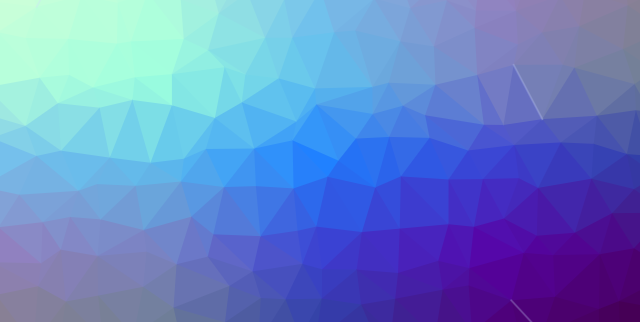
This background is drawn by a WebGL 1 fragment shader. Its source:

```glsl
precision highp float;

uniform vec2 u_resolution;

#define CELL 0.115
#define PHASE vec2(0.84, 0.64)
#define JITTER 0.72
#define GLINT_CHANCE 0.04
#define GLINT_STRENGTH 0.3
#define PALE_MINT vec3(0.80, 1.00, 0.85)
#define MINT vec3(0.61, 1.00, 0.87)
#define AZURE vec3(0.12, 0.50, 1.00)
#define VIOLET vec3(0.34, 0.01, 0.65)
#define PLUM vec3(0.27, 0.00, 0.32)

vec2 hash2(vec2 p) {
    vec3 q = fract(vec3(p.xyx) * vec3(0.1031, 0.1030, 0.0973));
    q += dot(q, q.yzx + 33.33);
    return fract((q.xx + q.yz) * q.zy);
}

float cross2(vec2 a, vec2 b) {
    return a.x * b.y - a.y * b.x;
}

// Colour ramp from mint through blue to plum
vec3 ramp(float t) {
    vec3 c = mix(PALE_MINT, MINT, clamp(t / 0.25, 0.0, 1.0));
    c = mix(c, AZURE, clamp((t - 0.25) / 0.25, 0.0, 1.0));
    c = mix(c, VIOLET, clamp((t - 0.5) / 0.28, 0.0, 1.0));
    return mix(c, PLUM, clamp((t - 0.78) / 0.22, 0.0, 1.0));
}

// Average of the horizontal ramp and the top-down ramp
vec3 gradient(vec2 cellPos) {
    float aspect = u_resolution.x / u_resolution.y;
    vec2 uv = (cellPos + PHASE) * CELL / vec2(aspect, 1.0);
    return 0.5 * (ramp(uv.x) + ramp(1.0 - uv.y));
}

vec2 vertexAt(vec2 id) {
    return id + JITTER * (hash2(id + 17.0) - 0.5);
}

// Signed distance to the line a-b, positive on its left
float side(vec2 p, vec2 a, vec2 b) {
    return cross2(normalize(b - a), p - a);
}

float segmentDistance(vec2 p, vec2 a, vec2 b) {
    vec2 ab = b - a;
    return length(p - a - ab * clamp(dot(p - a, ab) / dot(ab, ab), 0.0, 1.0));
}

// Flat facet colour, weighted by its pixel coverage
vec4 facet(vec2 p, vec2 a, vec2 b, vec2 c, float pixel) {
    float inside = min(side(p, a, b), min(side(p, b, c), side(p, c, a)));
    float coverage = clamp(inside / pixel + 0.5, 0.0, 1.0);
    return vec4(gradient((a + b + c) / 3.0), 1.0) * coverage;
}

// True when the diagonal a-c lies inside the quad
bool splits(vec2 a, vec2 b, vec2 c, vec2 d) {
    return cross2(c - a, b - a) * cross2(c - a, d - a) < 0.0;
}

void main() {
    vec2 p = gl_FragCoord.xy / (u_resolution.y * CELL) - PHASE;
    float pixel = 1.0 / (u_resolution.y * CELL);
    vec2 base = floor(p);
    vec4 sum = vec4(0.0);
    float glint = 0.0;

    // Quads of the jittered grid, each cut along its shorter valid diagonal
    for (int j = -1; j <= 1; j++) {
        for (int i = -1; i <= 1; i++) {
            vec2 id = base + vec2(float(i), float(j));
            vec2 a = vertexAt(id);
            vec2 b = vertexAt(id + vec2(1.0, 0.0));
            vec2 c = vertexAt(id + vec2(1.0, 1.0));
            vec2 d = vertexAt(id + vec2(0.0, 1.0));
            bool cutAC = splits(a, b, c, d) &&
                (!splits(b, c, d, a) || distance(a, c) < distance(b, d));
            if (!cutAC) {
                vec2 first = a;
                a = b;
                b = c;
                c = d;
                d = first;
            }
            sum += facet(p, a, b, c, pixel) + facet(p, a, c, d, pixel);

            // Rare hairline along the cut
            float lit = step(hash2(id + 71.0).x, GLINT_CHANCE);
            float line = 1.0 - smoothstep(0.0, 0.02 + pixel, segmentDistance(p, a, c));
            glint = max(glint, lit * line);
        }
    }

    vec3 color = sum.rgb / max(sum.a, 0.001);
    gl_FragColor = vec4(mix(color, vec3(0.8, 0.85, 1.0), glint * GLINT_STRENGTH), 1.0);
}
```
